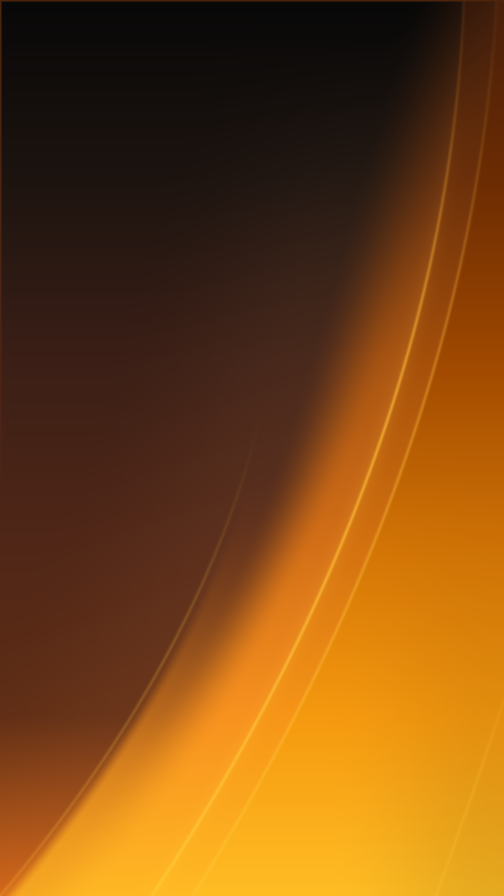
Write a Shadertoy shader that draws this background.

```glsl
// Colours at equal steps from the bottom to the top
const vec3 SHADOW[6] = vec3[6](
    vec3(0.78, 0.37, 0.08), vec3(0.37, 0.175, 0.08), vec3(0.31, 0.15, 0.09),
    vec3(0.23, 0.12, 0.085), vec3(0.11, 0.075, 0.06), vec3(0.03, 0.03, 0.03));
const vec3 BAND[6] = vec3[6](
    vec3(1.0, 0.72, 0.14), vec3(0.97, 0.57, 0.12), vec3(0.82, 0.43, 0.09),
    vec3(0.66, 0.33, 0.07), vec3(0.42, 0.20, 0.06), vec3(0.22, 0.11, 0.05));
const vec3 AMBER[6] = vec3[6](
    vec3(1.0, 0.74, 0.14), vec3(0.96, 0.60, 0.06), vec3(0.82, 0.45, 0.02),
    vec3(0.62, 0.28, 0.0), vec3(0.42, 0.17, 0.01), vec3(0.28, 0.12, 0.04));

// Arcs as polynomials x(y): constant, linear, square, cubic
const vec4 SOFT_EDGE = vec4(0.07, 1.648, -1.62, 0.735);
const vec4 LOW_EDGE = vec4(0.0, 1.5, -1.0, 0.0);
const vec4 INNER_LINE = vec4(0.301, 1.177, -0.558, 0.0);
const vec4 OUTER_LINE = vec4(0.382, 1.115, -0.512, 0.0);
const vec4 CORNER_LINE = vec4(0.865, 0.65, -0.15, 0.0);

const vec3 LINE_COLOR = vec3(1.0, 0.68, 0.22);
const vec3 RIM_COLOR = vec3(0.30, 0.14, 0.05);
const float LINE_WIDTH = 0.0035;

vec3 ramp(vec3 stops[6], float y) {
    float t = clamp(y, 0.0, 0.999) * 5.0;
    int i = int(t);
    return mix(stops[i], stops[i + 1], fract(t));
}

// Signed distance to an arc in canvas widths, positive on its right
float arcDistance(vec4 arc, vec2 uv) {
    float y = uv.y;
    float x = dot(arc, vec4(1.0, y, y * y, y * y * y));
    float slope = dot(arc.yzw, vec3(1.0, 2.0 * y, 3.0 * y * y));
    return (uv.x - x) / length(vec2(1.0, slope * iResolution.x / iResolution.y));
}

float glowLine(float d, float width) {
    return exp(-d * d / (width * width));
}

void mainImage(out vec4 fragColor, in vec2 fragCoord) {
    vec2 uv = fragCoord / iResolution.xy;
    float y = uv.y;
    float pixel = 1.0 / iResolution.x;
    float width = max(LINE_WIDTH, 0.7 * pixel);

    float soft = arcDistance(SOFT_EDGE, uv);
    float low = arcDistance(LOW_EDGE, uv);
    float inner = arcDistance(INNER_LINE, uv);
    float outer = arcDistance(OUTER_LINE, uv);
    float corner = arcDistance(CORNER_LINE, uv);

    // Dark side, a little warmer toward the arc
    vec3 color = ramp(SHADOW, y);
    float warmth = smoothstep(-0.4, 0.0, soft) * smoothstep(1.0, 0.65, y);
    color += vec3(0.055, 0.04, 0.025) * warmth;

    // Lit band: soft inner edge, with a crisper step near the bottom
    vec3 band = ramp(BAND, y);
    float step2 = smoothstep(-pixel, 0.03, low) * smoothstep(0.48, 0.04, y);
    color = mix(color, band, step2 * 0.8);
    float softness = mix(0.09, 0.19, smoothstep(0.2, 1.0, y));
    color = mix(color, band, smoothstep(-0.025, softness, soft));

    // Amber field past the two lines
    vec3 amber = ramp(AMBER, y);
    amber *= 1.0 - 0.10 * smoothstep(0.65, 1.0, uv.x) * smoothstep(0.6, 0.0, y);
    color = mix(color, amber, 0.45 * smoothstep(-pixel, pixel, inner));
    color = mix(color, amber, smoothstep(-pixel, 2.0 * pixel, outer));

    // Fine highlights along the arcs
    float fade = smoothstep(1.0, 0.5, y);
    float lines = glowLine(inner, width) * (0.08 + 0.5 * fade);
    lines += glowLine(inner, 0.018) * 0.10 * fade;
    lines += glowLine(outer, width) * (0.05 + 0.33 * fade);
    lines += glowLine(low, width) * 0.22 * smoothstep(0.56, 0.25, y);
    lines += glowLine(corner, width) * 0.20 * smoothstep(0.30, 0.12, y);
    color = mix(color, LINE_COLOR + vec3(0.0, 0.12, 0.0) * (1.0 - y), min(lines, 1.0));

    // Thin rim on the left and top borders
    float border = min(uv.x, (1.0 - y) * iResolution.y / iResolution.x);
    color = mix(color, max(color, RIM_COLOR), smoothstep(0.005, 0.001, border));

    fragColor = vec4(clamp(color, 0.0, 1.0), 1.0);
}
```
